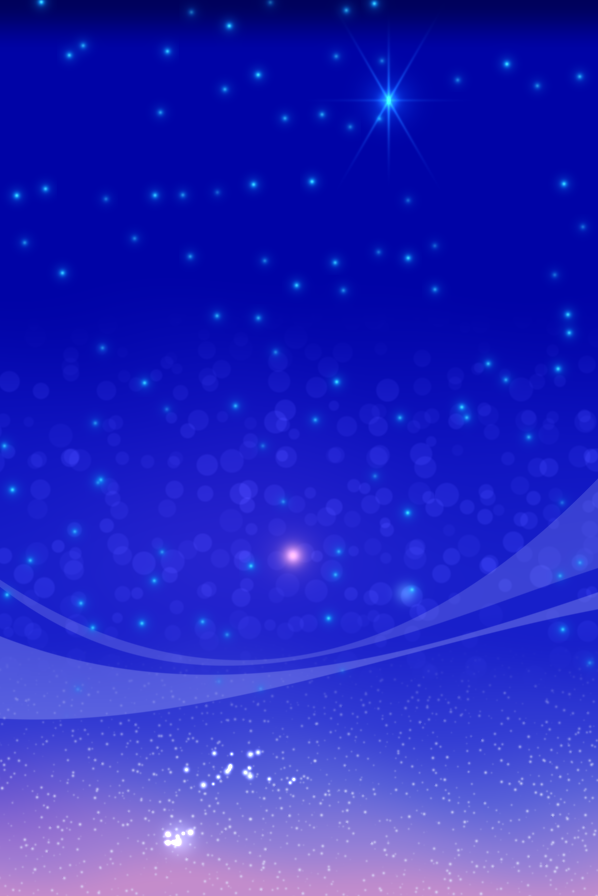
Reproduce this background procedurally as a Shadertoy shader.

```glsl
// A blue night sky fading to a lilac horizon, with cyan stars, bokeh and ribbons.
// Gradient mixes form the sky, jittered cells scatter the dots, and cubic
// curves bound two translucent ribbons. Lengths are fractions of the height.
#define STAR_CELL 0.068
#define STAR_DENSITY 0.52
#define STAR_COLOR vec3(0.04, 0.57, 0.98)
#define BOKEH_CELL 0.048
#define BOKEH_ALPHA 0.065
#define SNOW_CELL 0.0095
#define SNOW_ALPHA 0.72
#define RIBBON_COLOR vec3(0.72, 0.75, 1.0)
#define FLARE_POS vec2(0.650, 0.888)
#define GLOW_POS vec2(0.490, 0.380)

vec3 hash3(vec2 p) {
    vec3 q = fract(p.xyx * vec3(0.1031, 0.1030, 0.0973));
    q += dot(q, q.yxz + 33.33);
    return fract((q.xxy + q.yzz) * q.zyx);
}

// Offset from the jittered dot in this cell (xy) and two random values (zw).
vec4 scatter(vec2 p, float cell, float margin, float seed) {
    vec2 g = p / cell + seed * vec2(7.37, 3.71);
    vec2 id = floor(g) + seed * 37.0 + 50.0;
    vec3 r = hash3(id);
    vec2 center = mix(vec2(margin), vec2(1.0 - margin), r.xy);
    return vec4((fract(g) - center) * cell, r.z, hash3(id + 91.0).x);
}

float gauss(float d, float radius) {
    return exp(-d * d / (radius * radius));
}

vec3 sky(vec2 uv) {
    float y = uv.y + 0.010 * sin(uv.x * 7.0 + 2.0) + 0.006 * sin(uv.x * 15.0 + uv.y * 20.0);
    vec3 c = mix(vec3(0.76, 0.55, 0.80), vec3(0.58, 0.50, 0.84), smoothstep(0.0, 0.06, y));
    c = mix(c, vec3(0.36, 0.39, 0.85), smoothstep(0.04, 0.13, y));
    c = mix(c, vec3(0.20, 0.24, 0.83), smoothstep(0.10, 0.20, y));
    c = mix(c, vec3(0.09, 0.12, 0.79), smoothstep(0.17, 0.31, y));
    c = mix(c, vec3(0.055, 0.075, 0.75), smoothstep(0.35, 0.55, y));
    c = mix(c, vec3(0.0, 0.01, 0.65), smoothstep(0.48, 0.70, y));
    // Violet haze in the middle, pink haze low on the left, dark top edge.
    c += vec3(0.06, 0.02, 0.02) * gauss(length((uv - vec2(0.4, 0.40)) * vec2(0.5, 1.0)), 0.13);
    c += vec3(0.10, -0.02, -0.03) * gauss(length((uv - vec2(0.0, 0.09)) * vec2(0.3, 1.0)), 0.07);
    return c * mix(1.0, 0.55, smoothstep(0.94, 1.0, uv.y));
}

// Cubic through four heights at x = 0, 1/3, 2/3 and 1.
float curve(float x, vec4 h) {
    float s = 3.0 * x, a = s - 1.0, b = s - 2.0, c = s - 3.0;
    return dot(h, vec4(-a * b * c / 6.0, s * b * c / 2.0, -s * a * c / 2.0, s * a * b / 6.0));
}

float ribbon(vec2 uv, vec4 top, vec4 bottom, float px) {
    return smoothstep(-px, px, curve(uv.x, top) - uv.y)
         * smoothstep(-px, px, uv.y - curve(uv.x, bottom));
}

// A thin ray pair through the origin along a unit direction.
float ray(vec2 d, vec2 dir, float len) {
    float across = abs(d.x * dir.y - d.y * dir.x);
    float fade = max(0.0, 1.0 - abs(dot(d, dir)) / len);
    return gauss(across, 0.0016) * fade * fade;
}

void mainImage(out vec4 fragColor, in vec2 fragCoord) {
    vec2 uv = fragCoord / iResolution.xy;
    vec2 p = fragCoord / iResolution.y;
    vec2 scale = vec2(iResolution.x / iResolution.y, 1.0);
    float px = 1.0 / iResolution.y;
    vec3 col = sky(uv);

    // Soft bokeh discs in the middle band
    float bokehBand = smoothstep(0.22, 0.36, uv.y) * (1.0 - smoothstep(0.54, 0.66, uv.y));
    for (int i = 0; i < 4; i++) {
        vec4 s = scatter(p, BOKEH_CELL * (0.8 + 0.2 * float(i)), 0.32, float(i) + 1.0);
        float radius = mix(0.006, 0.014, s.w);
        float disc = 1.0 - smoothstep(radius - 0.002, radius + 0.001, length(s.xy));
        col += vec3(0.8, 0.8, 1.0) * disc * bokehBand * BOKEH_ALPHA * step(0.35, s.z) * s.z;
    }

    // Translucent ribbons
    float upper = ribbon(uv, vec4(0.353, 0.266, 0.302, 0.466), vec4(0.345, 0.258, 0.290, 0.366), px);
    float lower = ribbon(uv, vec4(0.290, 0.247, 0.273, 0.339), vec4(0.198, 0.215, 0.267, 0.320), px);
    col = mix(col, RIBBON_COLOR, 0.22 * upper + 0.30 * lower);

    // Cyan stars in two layers
    float starBand = smoothstep(0.18, 0.32, uv.y);
    for (int i = 0; i < 2; i++) {
        vec4 s = scatter(p, STAR_CELL * (1.0 + 0.3 * float(i)), 0.18, float(i) + 11.0);
        float d = length(s.xy);
        float power = step(s.z, STAR_DENSITY) * mix(0.35, 1.0, s.w) * starBand;
        col = mix(col, STAR_COLOR, power * (0.75 * gauss(d, 0.0038) + 0.28 * gauss(d, 0.0095)));
        col += vec3(0.2, 0.3, 0.1) * power * gauss(d, 0.0018);
    }

    // Fine white specks, thickening toward the horizon
    float snowBand = 1.0 - smoothstep(0.10, 0.29, uv.y);
    for (int i = 0; i < 3; i++) {
        vec2 q = mat2(0.86, 0.51, -0.51, 0.86) * p + float(i) * 0.37;
        vec4 s = scatter(q, SNOW_CELL * (1.0 + 0.55 * float(i)), 0.2, float(i) + 21.0);
        float speck = gauss(length(s.xy), mix(0.0010, 0.0017, s.w));
        col = mix(col, vec3(0.88, 0.90, 1.0), speck * SNOW_ALPHA * snowBand * step(s.z, 0.48) * s.w);
    }

    // Two bright clusters: a loose one and a compact one below it
    for (int i = 0; i < 28; i++) {
        vec3 r = hash3(vec2(float(i) + 3.0, 17.0));
        bool loose = i < 18;
        vec2 spread = loose ? vec2(0.13, 0.045) : vec2(0.028, 0.018);
        vec2 center = (loose ? vec2(0.40, 0.145) : vec2(0.30, 0.064)) * scale;
        float d = length(p - center - (r.xy - 0.5) * spread);
        col += vec3(0.75, 0.8, 0.75) * gauss(d, mix(0.0015, 0.0032, r.z));
    }
    col += vec3(0.2, 0.25, 0.2) * gauss(length(p - vec2(0.30, 0.064) * scale), 0.016);

    // Pink glow, and a faint blue glow to its right
    float d = length(p - GLOW_POS * scale);
    col = mix(col, vec3(0.80, 0.55, 0.90), 0.85 * gauss(d, 0.012) + 0.22 * gauss(d, 0.027));
    col += vec3(0.2) * gauss(d, 0.006);
    col += vec3(0.16, 0.28, 0.14) * gauss(length(p - vec2(0.678, 0.338) * scale), 0.011);

    // Large flare with slim rays
    vec2 f = p - FLARE_POS * scale;
    float rays = ray(f, vec2(0.0, 1.0), 0.105) + 0.35 * ray(f, vec2(1.0, 0.0), 0.11);
    rays += 0.7 * (ray(f, vec2(0.5, 0.866), 0.13) + ray(f, vec2(-0.5, 0.866), 0.13));
    col += vec3(0.12, 0.50, 0.45) * (0.75 * rays + gauss(length(f), 0.009));
    col += vec3(0.02, 0.15, 0.18) * gauss(length(f), 0.026);

    fragColor = vec4(clamp(col, 0.0, 1.0), 1.0);
}
```
